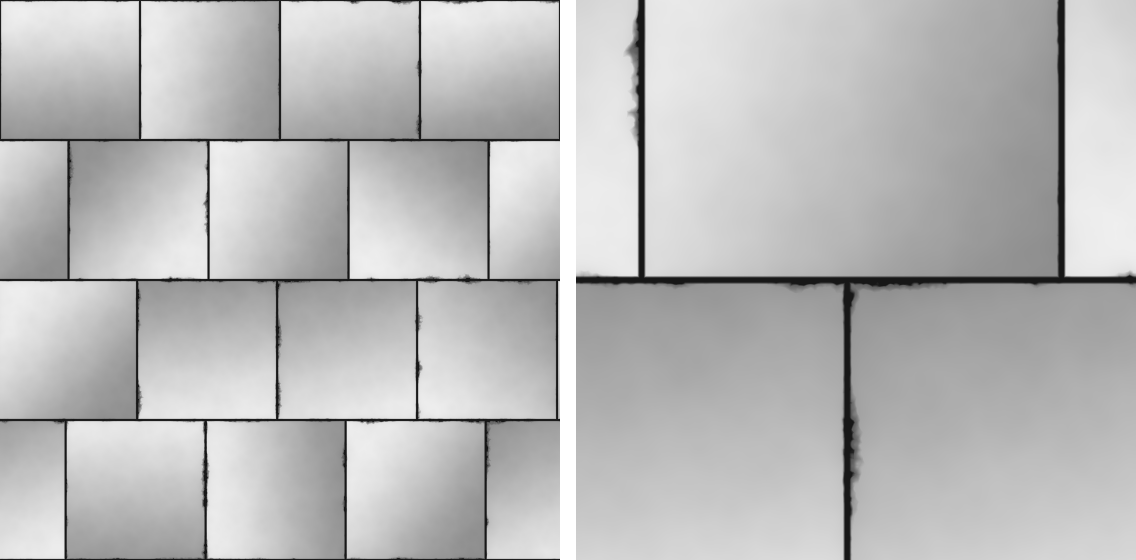
Left, the full canvas; right, a detail of the centre.
Reproduce this texture procedurally as a WebGL 2 fragment shader.

```glsl
#version 300 es
precision highp float;
// Square grey tiles in four staggered rows with thin dark joints.
// Each tile has its own linear sheen, faint cellular mottling and
// ragged, smudged wear whose strength differs from side to side.

#define TILES 4.0          // tiles across and down
#define ROW_SHIFT 0.4896   // sideways step per row, in tiles
#define JOINT 0.0019       // half width of the joint
#define WEAR 0.0085        // deepest reach of the worn rim
#define CHIP 0.0032        // deepest black nick beside a joint
#define SHEEN_DARK 0.565
#define SHEEN_LIGHT 0.93
#define TURN_SPREAD 4.8    // spread of sheen directions, radians
#define MOTTLE 0.045
#define JOINT_GREY 0.09
#define SMUDGE_GREY 0.36

uniform vec2 u_resolution;
out vec4 fragColor;

vec2 hash2(vec2 p) {
    vec3 q = fract(p.xyx * vec3(0.1031, 0.1030, 0.0973));
    q += dot(q, q.yzx + 33.33);
    return fract((q.xx + q.yz) * q.zy);
}

// Distance to the nearest scattered point; wraps around the canvas.
float cellular(vec2 uv, float cells) {
    vec2 p = uv * cells;
    vec2 base = floor(p);
    float nearest = 2.0;
    for (int y = -1; y <= 1; y++) {
        for (int x = -1; x <= 1; x++) {
            vec2 cell = base + vec2(x, y);
            vec2 point = cell + hash2(mod(cell, cells) + cells);
            nearest = min(nearest, distance(p, point));
        }
    }
    return nearest;
}

// Layered cellular noise, roughly centred on zero.
float mottling(vec2 uv) {
    float sum = 0.0;
    float weight = 0.5;
    float cells = 18.0;
    for (int i = 0; i < 3; i++) {
        sum += weight * (cellular(uv, cells) - 0.48);
        weight *= 0.6;
        cells *= 2.0;
    }
    return sum;
}

// Straight gradient across one tile, turned by a random angle.
float sheen(vec2 centred, vec2 tile) {
    vec2 random = hash2(tile * 3.7 + 11.0);
    float angle = 3.14159 + (random.x - 0.5) * TURN_SPREAD;
    float along = 2.0 * dot(centred, vec2(cos(angle), sin(angle)));
    along *= mix(0.75, 1.05, random.y);
    return mix(SHEEN_DARK, SHEEN_LIGHT, smoothstep(-1.3, 1.1, along));
}

void main() {
    vec2 uv = gl_FragCoord.xy / u_resolution;
    float soften = max(0.75 / min(u_resolution.x, u_resolution.y), 0.0009);

    // Staggered grid, rows counted from the top
    float row = TILES - 1.0 - floor(uv.y * TILES);
    vec2 grid = vec2(uv.x * TILES - row * ROW_SHIFT, uv.y * TILES);
    vec2 tile = vec2(mod(floor(grid.x), TILES), row);
    vec2 local = fract(grid);

    float grey = sheen(local - 0.5, tile) + MOTTLE * mottling(uv);

    // Noise shared by all four worn sides
    float patches = smoothstep(0.25, 0.75, cellular(uv, 17.0));
    float ragged = 0.6 * cellular(uv, 90.0) + 0.4 * cellular(uv, 190.0);

    float smudge = 0.0;
    float joint = 0.0;
    for (int side = 0; side < 4; side++) {
        float axis = side < 2 ? local.x : local.y;
        float depth = (side % 2 == 0 ? axis : 1.0 - axis) / TILES;
        float worn = hash2(tile * 5.3 + float(side) * 17.0 + 3.0).x;
        worn *= worn * patches;

        // Soft shade, then a ragged grey rim
        float shade = (0.08 + 0.35 * worn) * exp(-depth / 0.005);
        float reach = JOINT + WEAR * worn * (0.25 + 1.5 * ragged);
        float rim = 1.0 - smoothstep(reach * 0.35, reach + soften, depth);
        smudge = max(smudge, max(shade, rim * min(1.0, 0.25 + worn)));

        // Black joint, nicked where the side is worn
        float width = JOINT + CHIP * worn * smoothstep(0.35, 0.75, ragged);
        float line = 1.0 - smoothstep(width - soften, width + soften, depth);
        joint = max(joint, line);
    }

    grey = mix(grey, SMUDGE_GREY, smudge);
    grey = mix(grey, JOINT_GREY, joint);
    fragColor = vec4(vec3(clamp(grey, 0.0, 1.0)), 1.0);
}
```
